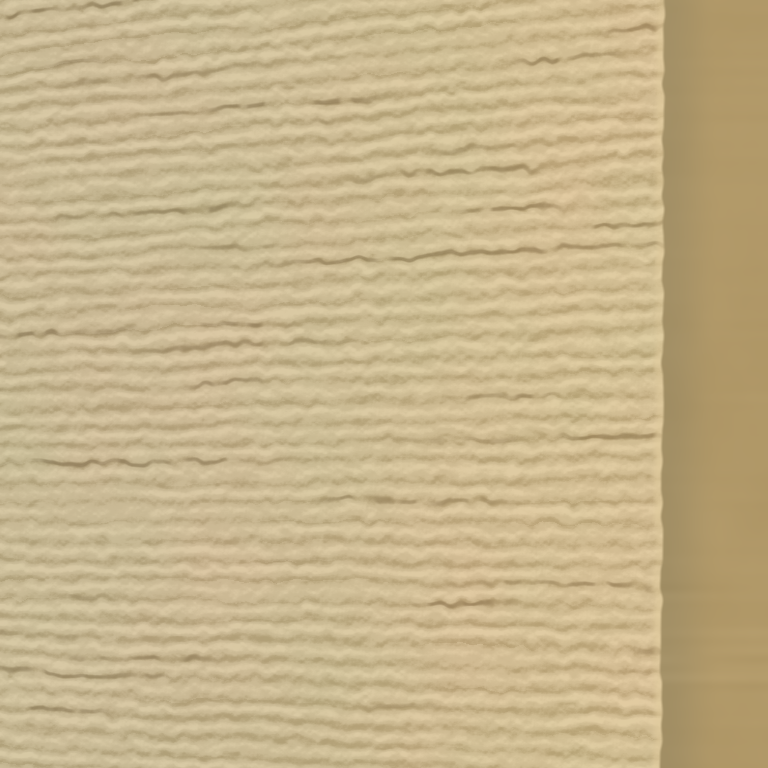
A three.js fragment shader for this texture:

```glsl
// Ridged, combed plaster wall in slight perspective, ending at a smooth shaded side face.
varying vec2 vUv;

const float RIDGES = 41.0;      // ridges per canvas height at the left side
const float HORIZON = 0.32;     // height at which the ridges run level
const float FAN = 0.17;         // how quickly the ridges spread to the right
const float CORNER = 0.864;     // where the wall meets the side face

const vec3 GROOVE = vec3(0.70, 0.625, 0.465);
const vec3 PLASTER = vec3(0.795, 0.725, 0.575);
const vec3 CREST = vec3(0.855, 0.785, 0.635);
const vec3 CRACK = vec3(0.53, 0.45, 0.31);
const vec3 SIDE = vec3(0.69, 0.595, 0.405);
const vec3 SIDE_SHADE = vec3(0.635, 0.56, 0.395);

float hash(vec2 p) {
  return fract(sin(dot(p, vec2(127.1, 311.7))) * 43758.5453);
}

float noise(vec2 p) {
  vec2 i = floor(p);
  vec2 f = fract(p);
  f = f * f * (3.0 - 2.0 * f);
  float low = mix(hash(i), hash(i + vec2(1.0, 0.0)), f.x);
  float high = mix(hash(i + vec2(0.0, 1.0)), hash(i + vec2(1.0, 1.0)), f.x);
  return mix(low, high, f.y);
}

float fbm(vec2 p) {
  float sum = 0.0;
  float gain = 0.5;
  for (int i = 0; i < 4; i++) {
    sum += gain * noise(p);
    p = p * 2.03 + 17.3;
    gain *= 0.5;
  }
  return sum / 0.9375;
}

// Grain lit from above: height difference along the light direction.
float litGrain(vec2 p, vec2 scale) {
  vec2 lightStep = vec2(0.0015, -0.0045);
  return fbm(p * scale) - fbm((p - lightStep) * scale);
}

// Ridge coordinate: whole numbers lie in the grooves.
float ridgeCoord(vec2 p) {
  float level = (p.y - HORIZON) / (1.0 + FAN * p.x);
  float wobble = (fbm(p * vec2(9.0, 22.0)) - 0.5) * 0.55;
  float nibble = (noise(p * vec2(75.0, 50.0)) - 0.5) * 0.28;
  return level * RIDGES + wobble + nibble + 100.0;
}

// Broken dark line along some grooves.
float crackMask(float coord, float x) {
  float id = floor(coord + 0.5);
  float offset = abs(coord - id - 0.03);
  float run = noise(vec2(x * 6.0 + hash(vec2(id, 3.0)) * 40.0, id * 7.3));
  float chips = noise(vec2(x * 60.0, id * 5.1));
  float present = smoothstep(0.62, 0.88, run) * smoothstep(0.15, 0.6, chips);
  return present * (1.0 - smoothstep(0.03, 0.17, offset));
}

vec3 wallColor(vec2 p) {
  float coord = ridgeCoord(p);
  float phase = fract(coord);
  float id = floor(coord);

  // Uneven ridge profile, steeper below the crest
  float profile = 0.5 - 0.5 * cos(6.28318 * pow(phase, 1.15));
  float depth = 0.45 + 0.55 * noise(vec2(p.x * 8.0, id * 3.7));
  float relief = (profile - 0.5) * depth;

  // Fine pitted grain and broad staining
  relief += litGrain(p, vec2(95.0, 120.0)) * 0.62;
  relief += (fbm(p * vec2(60.0, 95.0)) - 0.5) * 0.3;
  relief += (fbm(p * 3.0 + 5.0) - 0.5) * 0.2;

  vec3 color = mix(PLASTER, GROOVE, smoothstep(0.0, 0.62, -relief));
  color = mix(color, CREST, smoothstep(0.0, 0.55, relief));
  color = mix(color, CRACK, 0.6 * crackMask(coord, p.x));

  // Cool on the left, warm and lighter toward the corner
  color += mix(vec3(-0.008, 0.0, 0.008), vec3(0.025, 0.014, -0.002), smoothstep(0.1, 0.85, p.x));
  color += vec3(0.01, -0.004, 0.0) * (fbm(p * 7.0) - 0.5) * 3.0;
  return color;
}

vec3 sideColor(vec2 p) {
  float fromCorner = (p.x - CORNER) / (1.0 - CORNER);
  vec3 color = mix(SIDE_SHADE, SIDE, smoothstep(0.0, 0.55, fromCorner));
  color += (fbm(p * vec2(12.0, 9.0)) - 0.5) * 0.025;

  // Faint level streaks low on the face
  float low = smoothstep(0.03, 0.16, p.y) * (1.0 - smoothstep(0.18, 0.3, p.y));
  float streak = noise(vec2(p.x * 5.0, p.y * 85.0)) - 0.5;
  return color + streak * (0.008 + 0.04 * low);
}

void main() {
  vec2 p = vUv;
  float corner = CORNER - 0.004 * (1.0 - p.y) + (noise(vec2(p.y * 55.0, 2.0)) - 0.5) * 0.004;
  float edge = p.x - corner;

  // Bright worn arris just before the corner
  float arris = smoothstep(-0.014, -0.004, edge) * (0.35 + 0.4 * noise(vec2(p.y * 30.0, 8.0)));
  vec3 wall = mix(wallColor(p), CREST + vec3(0.025, 0.01, -0.02), arris);
  vec3 color = mix(wall, sideColor(p), smoothstep(-0.002, 0.003, edge));
  gl_FragColor = vec4(color, 1.0);
}
```
